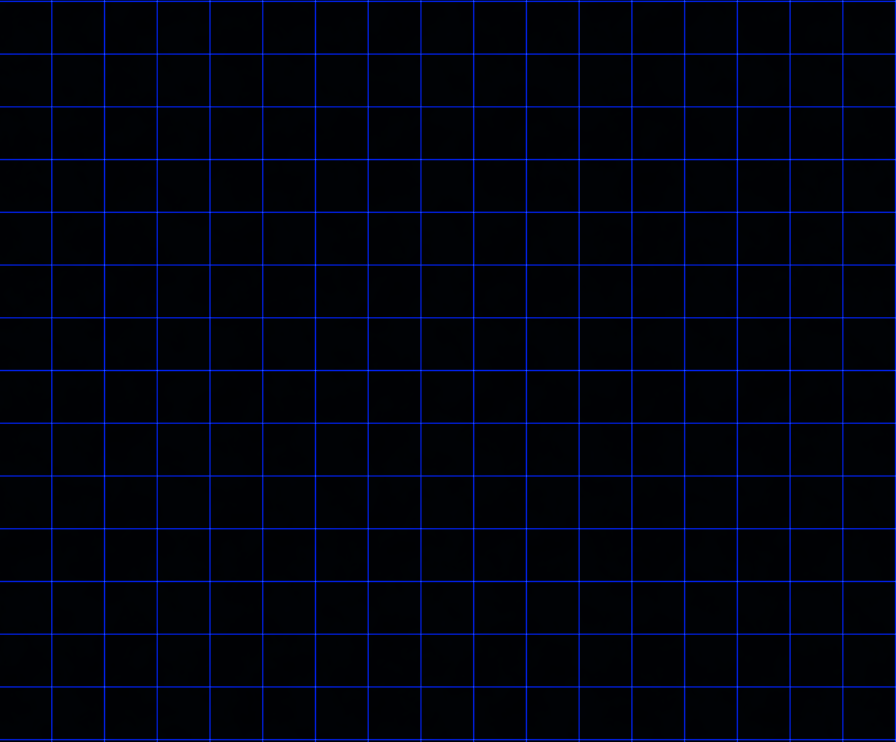
A Shadertoy shader for this pattern:

```glsl
// Thin electric-blue square grid on near-black, with faint mottling.

// Box-filtered coverage of a line of the given width at distance d.
vec2 lineCoverage(vec2 d, float width, float blur) {
    return clamp((0.5 * (width + blur) - d) / blur, 0.0, min(1.0, width / blur));
}

// Layered sines, roughly -1 to 1.
float mottle(vec2 p) {
    float sum = 0.0, amp = 0.5;
    for (int i = 0; i < 4; i++) {
        sum += amp * sin(p.x + 1.7 * sin(p.y)) * sin(p.y + 1.3 * sin(p.x));
        p = mat2(1.5, 1.1, -1.1, 1.5) * p + 2.3;
        amp *= 0.6;
    }
    return sum;
}

void mainImage(out vec4 fragColor, in vec2 fragCoord) {
    // Square cells, just under 17 across; lines lie on whole numbers
    float pixel = 16.99 / iResolution.x;
    vec2 grid = fragCoord * pixel - vec2(0.982, 0.044);
    vec2 lineId = round(grid);
    vec2 cover = lineCoverage(abs(grid - lineId), 0.025, 1.2 * pixel);

    // Slight brightness change from line to line and along each line
    cover *= 0.98 + 0.04 * sin(lineId * vec2(2.4, 1.9) + 0.6)
           + 0.03 * sin(grid.yx * 3.1 + lineId * 4.7);

    // Background, lines, and a small glint where lines cross
    vec3 color = vec3(0.001, 0.006, 0.017) * (1.0 + 0.3 * mottle(grid * 2.5));
    color = mix(color, vec3(0.0, 0.125, 0.9), max(cover.x, cover.y));
    color += vec3(0.15, 0.25, 0.25) * cover.x * cover.y;

    fragColor = vec4(color, 1.0);
}
```
